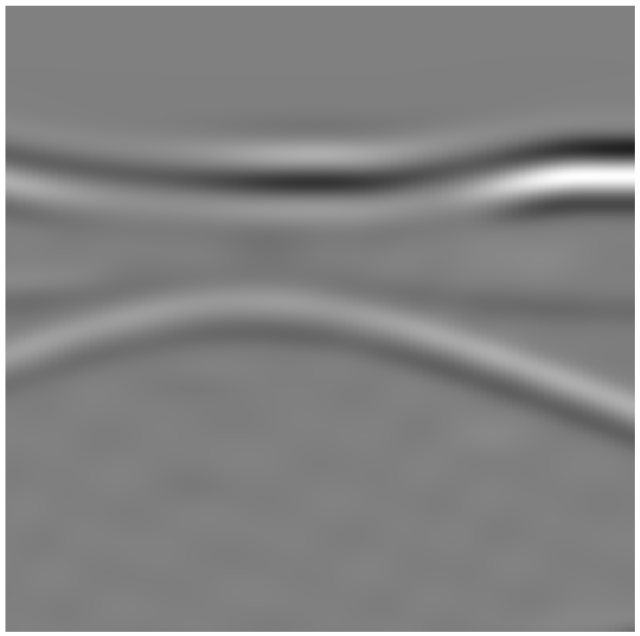
Write a Shadertoy shader that draws this background.

```glsl
// Grey seismic section in a white frame: a sagging wave train lies above
// a broad hyperbolic arch. Each band is a soft ridge along a curve whose
// strength varies across the canvas; layered sines add faint diagonal echoes.

float bell(float d, float width) {
    d /= width;
    return exp(-d * d);
}

float spot(vec2 p, vec2 center, vec2 size) {
    vec2 d = (p - center) / size;
    return exp(-dot(d, d));
}

// Alternating light and dark bands around the sagging horizon
float upperWaves(vec2 p) {
    float x = p.x;
    float leftRise = max(1.0 - x / 0.45, 0.0);
    float horizon = 0.287 - 0.046 * leftRise * leftRise - 0.053 * smoothstep(0.55, 0.92, x);
    float d = p.y - horizon;
    float middle = bell(x - 0.49, 0.16);

    float wave = -0.04 * middle * bell(d + 0.088, 0.022);
    wave += (0.035 + 0.15 * middle) * bell(d + 0.044, 0.022);
    wave -= (0.12 + 0.18 * middle + 0.26 * smoothstep(0.7, 1.0, x)) * bell(d, 0.021);
    wave += (0.05 + 0.13 * bell(x, 0.13) + 0.06 * middle
        + 0.45 * smoothstep(0.66, 0.9, x)) * bell(d - 0.043, 0.022);
    wave -= (0.02 + 0.06 * bell(x, 0.1) + 0.2 * smoothstep(0.72, 0.88, x))
        * bell(d - 0.087, 0.021);
    return wave;
}

// Light arch with a dark lower edge and a flatter shadow above
float lowerArch(vec2 p) {
    float dx = p.x - 0.39;
    float arch = 0.353 + sqrt(0.0144 + 0.187 * dx * dx);
    float d = p.y - arch;
    float flank = 1.0 - bell(dx, 0.3);
    float right = smoothstep(0.5, 0.72, p.x);

    float wave = (0.1 + 0.03 * flank + 0.045 * right) * bell(d, 0.024);
    wave -= (0.065 + 0.035 * bell(p.x - 0.45, 0.14) + 0.055 * right) * bell(d - 0.049, 0.023);
    wave -= (0.02 + 0.065 * flank) * bell(p.y - 0.435 - 0.055 * flank, 0.026);
    return wave;
}

// Weak crossing echoes and a few soft patches
float echoes(vec2 p) {
    float ripple = sin(dot(p, vec2(31.0, 43.0)) + 1.5 * sin(9.0 * p.x))
        * sin(dot(p, vec2(13.0, -11.0)) + 0.8);
    ripple += 0.6 * sin(dot(p, vec2(-24.0, 52.0)) + 2.0 * sin(7.0 * p.y));
    float tone = 0.007 * ripple * smoothstep(0.3, 0.4, p.y);
    tone += 0.04 * spot(p, vec2(0.03, 0.44), vec2(0.12, 0.022));
    tone += 0.03 * spot(p, vec2(0.8, 0.405), vec2(0.12, 0.04));
    tone -= 0.03 * spot(p, vec2(0.41, 0.385), vec2(0.07, 0.04));
    tone -= 0.025 * spot(p, vec2(0.31, 0.61), vec2(0.07, 0.022));
    tone += 0.03 * spot(p, vec2(0.76, 0.685), vec2(0.05, 0.03));
    tone -= 0.02 * spot(p, vec2(0.3, 0.765), vec2(0.05, 0.025));
    tone += 0.03 * spot(p, vec2(0.94, 0.975), vec2(0.09, 0.02));
    tone -= 0.08 * spot(p, vec2(1.0, 0.995), vec2(0.035, 0.014));
    return tone;
}

void mainImage(out vec4 fragColor, in vec2 fragCoord) {
    vec2 uv = fragCoord / iResolution.xy;
    vec2 p = vec2(uv.x, 1.0 - uv.y); // depth increases downward

    // Slight column steps, as in a section made of about 100 traces
    p.x += 0.0013 * sin(628.0 * p.x);
    float grey = 0.5 + upperWaves(p) + lowerArch(p) + echoes(p);

    // White frame with a smooth edge about one pixel wide
    vec2 inset = min(uv - vec2(0.0085, 0.0066), vec2(0.992, 0.991) - uv);
    vec2 inside = clamp(inset * iResolution.xy + 0.5, 0.0, 1.0);
    grey = mix(1.0, clamp(grey, 0.0, 1.0), inside.x * inside.y);
    fragColor = vec4(vec3(grey), 1.0);
}
```
